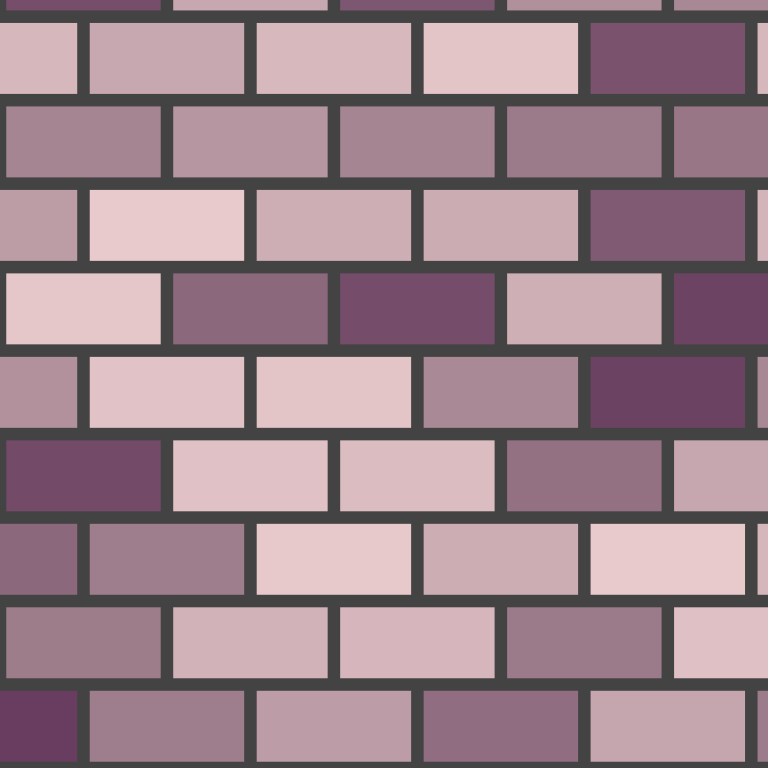
This pattern is drawn by a three.js fragment shader. Its source:

```glsl
// Running-bond brick wall: flat bricks in pinks and plums with dark grey joints.
// Rows shift by half a brick; a hash per brick picks a tone on a three-stop ramp,
// and the distance to the brick's edge draws the joint.
#define BRICKS_ACROSS 4.6
#define ROWS_UP 9.2
#define JOINT_WIDTH 0.0163
#define LIGHT_BIAS 1.9
#define SEED 0.0
#define JOINT_COLOR vec3(0.263, 0.263, 0.263)
#define DARK_BRICK vec3(0.41, 0.24, 0.375)
#define MID_BRICK vec3(0.60, 0.47, 0.53)
#define LIGHT_BRICK vec3(0.91, 0.79, 0.80)

varying vec2 vUv;

float hash(vec2 p) {
  return fract(sin(dot(p, vec2(127.1, 311.7)) + SEED) * 43758.5453);
}

// Dark plum to pale pink; the bias makes pale bricks the most common.
vec3 brickColor(vec2 id) {
  float tone = 1.0 - pow(1.0 - hash(id), LIGHT_BIAS);
  vec3 lower = mix(DARK_BRICK, MID_BRICK, clamp(tone / 0.38, 0.0, 1.0));
  return mix(lower, LIGHT_BRICK, clamp((tone - 0.38) / 0.62, 0.0, 1.0));
}

void main() {
  // Brick grid, with every even row moved by half a brick
  vec2 count = vec2(BRICKS_ACROSS, ROWS_UP);
  vec2 grid = vUv * count;
  grid.x += 0.5 * (1.0 - mod(floor(grid.y), 2.0));
  vec2 id = floor(grid);
  vec2 cell = fract(grid);

  // Distance inside the brick's edges, in canvas units
  vec2 inset = min(cell, 1.0 - cell) / count - 0.5 * JOINT_WIDTH;
  vec2 pixel = max(fwidth(vUv), vec2(1e-5));
  vec2 cover = clamp(inset / pixel + 0.5, 0.0, 1.0);

  gl_FragColor = vec4(mix(JOINT_COLOR, brickColor(id), cover.x * cover.y), 1.0);
}
```
